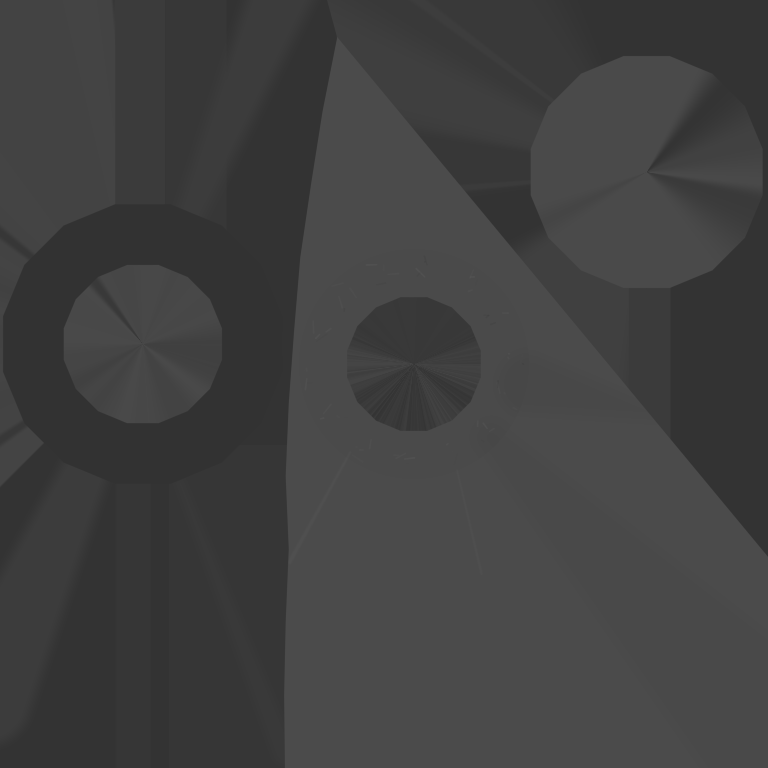
Write a Shadertoy shader that draws this texture map.

```glsl
// A dim grey texture map: a pale tapering panel between two dark fields,
// with three many-sided discs shaded by angle. Smeared rays leave the outer
// discs; faint scratches circle the middle one.

const float DARK = 0.200;
const float MID = 0.237;
const float SOFT_LIGHT = 0.263;
const float PALE = 0.296;
const float SIDES = 16.0;
const vec2 LEFT_HUB = vec2(0.186, 0.552);
const vec2 MIDDLE_HUB = vec2(0.539, 0.526);
const vec2 RIGHT_HUB = vec2(0.842, 0.776);
const float LEFT_RIM = 0.182;
const float LEFT_CORE = 0.103;
const float MIDDLE_RADIUS = 0.087;
const float RIGHT_RADIUS = 0.151;
const vec2 APEX = vec2(0.4388, 0.952);
const vec2 PANEL_CORNER = vec2(1.0, 0.275);
const float EDGE_STEP = 0.095;
const float PANEL_EDGE[11] = float[11](0.371, 0.370, 0.372, 0.376, 0.372,
    0.376, 0.383, 0.391, 0.405, 0.420, 0.4388);

float pixel;

float hash(float n) { return fract(sin(n * 127.1) * 43758.5453); }

float noise(float x) {
    float i = floor(x);
    return mix(hash(i), hash(i + 1.0), smoothstep(0.0, 1.0, x - i));
}

float fill(float d) { return 1.0 - smoothstep(-pixel, pixel, d); }

float angleOf(vec2 v) { return mod(degrees(atan(v.y, v.x)), 360.0); }

float polygon(vec2 v, float apothem) {
    float s = 360.0 / SIDES;
    float a = mod(angleOf(v) + 0.5 * s, s) - 0.5 * s;
    return length(v) * cos(radians(a)) - apothem;
}

// Soft angular sector, in degrees
float arc(float a, float middle, float halfWidth, float soft) {
    float d = abs(mod(a - middle + 180.0, 360.0) - 180.0);
    return 1.0 - smoothstep(halfWidth - soft, halfWidth + soft, d);
}

// Band from a to b whose half width grows from wa to wb
float beam(vec2 p, vec2 a, vec2 b, float wa, float wb, float soft) {
    vec2 d = b - a;
    float t = clamp(dot(p - a, d) / dot(d, d), 0.0, 1.0);
    float w = mix(wa, wb, t);
    return 1.0 - smoothstep(w - soft, w + soft + pixel, length(p - a - d * t));
}

float panelEdge(float y) {
    float k = clamp(y / EDGE_STEP, 0.0, 9.999);
    int i = int(k);
    float x = mix(PANEL_EDGE[i], PANEL_EDGE[i + 1], fract(k));
    return x - 0.27 * max(y - APEX.y, 0.0);
}

float leftField(vec2 p) {
    vec2 v = p - LEFT_HUB;
    float a = angleOf(v), g = DARK;
    // Upper rays and the upright strip
    float upper = step(LEFT_HUB.y, p.y);
    g = mix(g, 0.232, upper * fill(abs(p.x - 0.182) - 0.033));
    g = mix(g, 0.215, upper * fill(abs(p.x - 0.255) - 0.040));
    g = mix(g, MID, beam(p, vec2(0.247, 0.72), vec2(0.375, 1.03), 0.017, 0.042, 0.014));
    float fan = arc(a, 160.0, 65.0, 0.4) * fill(p.x - 0.150);
    g = mix(g, SOFT_LIGHT + 0.014 * (noise(a * 0.12) - 0.5), fan);
    g -= 0.045 * fan * (arc(a, 142.0, 1.5, 1.0) + arc(a, 214.0, 1.5, 1.0));
    // Lower rays
    float lower = step(p.y, 0.42);
    g = mix(g, 0.213, lower * smoothstep(0.149, 0.153, p.x));
    g = mix(g, DARK, lower * fill(abs(p.x - 0.208) - 0.012));
    g = mix(g, MID, beam(p, vec2(0.11, 0.385), vec2(-0.02, 0.09), 0.030, 0.060, 0.012));
    g = mix(g, 0.222, beam(p, vec2(0.235, 0.37), vec2(0.37, 0.02), 0.005, 0.014, 0.006));
    // Wheel: dark ring, then the shaded core
    g = mix(g, DARK - 0.003, fill(polygon(v, LEFT_RIM)));
    float core = 0.283 + 0.018 * (noise(a * 0.09) - 0.5);
    core -= 0.060 * arc(a, 128.0, 4.0, 3.0) + 0.025 * arc(a, 350.0, 20.0, 12.0);
    core -= 0.025 * arc(a, 298.0, 14.0, 10.0) + 0.020 * arc(a, 215.0, 24.0, 20.0);
    return mix(g, core, fill(polygon(v, LEFT_CORE)));
}

float rightField(vec2 p) {
    vec2 v = p - RIGHT_HUB;
    float a = angleOf(v), g = DARK;
    g = mix(g, 0.222, arc(a, 150.0, 33.0, 8.0));
    g = mix(g, 0.247, arc(a, 160.0, 9.0, 5.0));
    g = mix(g, 0.215, arc(a, 178.0, 8.0, 2.0));
    g += 0.018 * arc(a, 185.0, 1.0, 0.6) + 0.018 * arc(a, 143.0, 1.0, 0.6);
    g = mix(g, 0.250, arc(a, 239.0, 28.0, 6.0) * fill(p.x - 0.82));
    g = mix(g, 0.230, step(p.y, RIGHT_HUB.y) * fill(abs(p.x - 0.846) - 0.027));
    // Shaded disc with a folded dark side
    float disc = PALE - 0.007;
    disc -= 0.085 * smoothstep(64.0, 48.0, a) * smoothstep(20.0, 48.0, a);
    disc -= 0.035 * arc(a, 20.0, 16.0, 12.0);
    disc -= 0.060 * smoothstep(305.0, 342.0, a) * smoothstep(355.0, 346.0, a);
    disc -= 0.018 * arc(a, 206.0, 5.0, 5.0);
    return mix(g, disc, fill(polygon(v, RIGHT_RADIUS)));
}

float panel(vec2 p) {
    vec2 v = p - MIDDLE_HUB;
    float a = angleOf(v), r = length(v), g = PALE;
    g -= 0.010 * beam(p, vec2(0.64, 0.43), vec2(1.0, 0.05), 0.02, 0.10, 0.018);
    g -= 0.012 * beam(p, vec2(0.69, 0.50), vec2(0.86, 0.46), 0.04, 0.01, 0.015);
    g -= 0.006 * fill(r - 0.150);
    g += 0.014 * beam(p, vec2(0.456, 0.411), vec2(0.377, 0.268), 0.0008, 0.002, 0.001);
    g += 0.010 * beam(p, vec2(0.595, 0.388), vec2(0.627, 0.253), 0.0005, 0.001, 0.0005);
    // Clustered scratches around the disc
    for (int i = 0; i < 56; i++) {
        float n = float(i), t = floor(n / 4.0) * 0.4488 + 0.25 * hash(n);
        vec2 c = MIDDLE_HUB + (0.112 + 0.032 * hash(n + 71.0)) * vec2(cos(t), sin(t));
        float turn = 6.2832 * hash(n + 143.0);
        vec2 d = 0.008 * hash(n + 211.0) * vec2(cos(turn), sin(turn));
        g += (hash(n + 307.0) - 0.4) * 0.045 * beam(p, c - d, c + d, 0.0007, 0.0004, 0.0004);
    }
    // Finely streaked disc, dark above and below
    float streak = noise(a * 0.8) - 0.5;
    float disc = 0.222 + 0.030 * streak * arc(a, 270.0, 115.0, 15.0);
    disc += 0.010 * (noise(a * 0.13) - 0.5);
    disc += 0.035 * arc(a, 183.0, 20.0, 7.0) + 0.030 * arc(a, 357.0, 21.0, 7.0);
    disc += 0.022 * arc(a, 302.0, 11.0, 6.0);
    return mix(g, disc, fill(polygon(v, MIDDLE_RADIUS)));
}

void mainImage(out vec4 fragColor, in vec2 fragCoord) {
    vec2 p = fragCoord / iResolution.xy;
    pixel = 0.7 / iResolution.y;
    float fromLeft = p.x - panelEdge(p.y);
    vec2 slope = normalize(PANEL_CORNER - APEX);
    float fromRight = dot(p - APEX, vec2(-slope.y, slope.x));
    float g = mix(rightField(p), panel(p), fill(fromRight));
    g = mix(g, leftField(p), fill(fromLeft));
    fragColor = vec4(vec3(g), 1.0);
}
```
